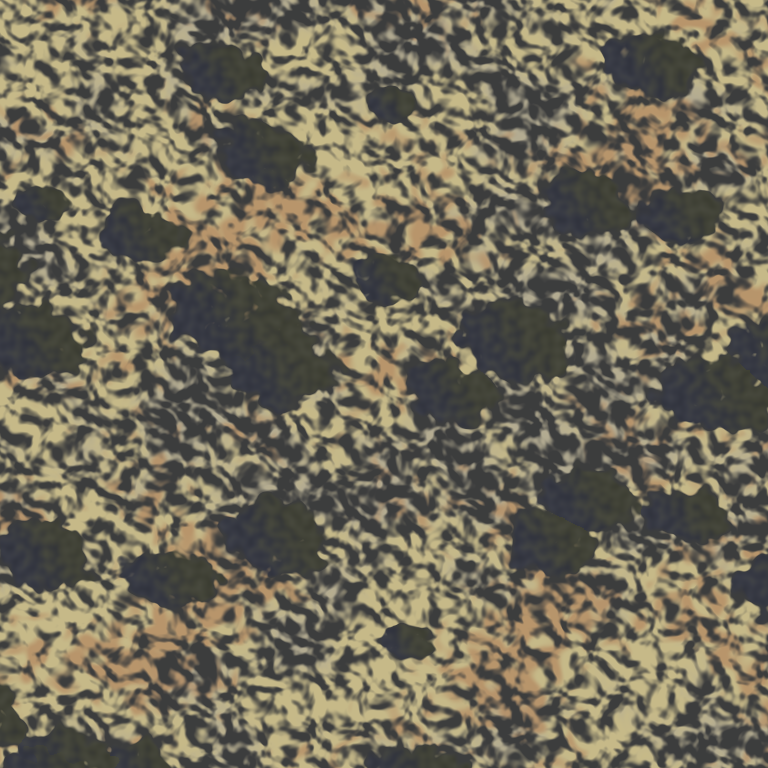
Reproduce this texture procedurally as a WebGL 1 fragment shader.

```glsl
precision highp float;
// Sunlit rocky hillside: streaked stone rubble dotted with dark shrubs.
uniform vec2 u_resolution;

// Palette
const vec3 SHADOW = vec3(0.235, 0.238, 0.240);
const vec3 SHRUB_BLUE = vec3(0.215, 0.225, 0.265);
const vec3 SHRUB_OLIVE = vec3(0.255, 0.260, 0.215);
const vec3 SAND = vec3(0.775, 0.725, 0.535);
const vec3 PALE_STONE = vec3(0.700, 0.670, 0.570);
const vec3 OCHRE = vec3(0.710, 0.560, 0.400);

// Rubble
const float SLOPE_ANGLE = -0.55;
const vec2 GRAIN_FREQ = vec2(46.0, 70.0);
const float FINE_FREQ = 118.0;
const float GRAIN_GAIN = 1.5;
const float FINE_GAIN = 0.55;
const float WARP = 0.012;
const float DARK_LEVEL = -0.42;
const float LIGHT_LEVEL = 0.46;

// Shrubs
const float SHRUB_CELLS = 6.0;
const float SHRUB_CHANCE = 0.66;
const float SHRUB_MIN = 0.18;
const float SHRUB_MAX = 0.52;
const float SHRUB_FLATNESS = 1.45;
const float SHRUB_DEPTH = 1.15;

vec2 hash2(vec2 p) {
  vec3 q = fract(p.xyx * vec3(0.1031, 0.1030, 0.0973));
  q += dot(q, q.yzx + 33.33);
  return fract((q.xx + q.yz) * q.zy);
}

vec2 gradientAt(vec2 cell) {
  float angle = 6.28318 * hash2(cell + 71.0).x;
  return vec2(cos(angle), sin(angle));
}

// Gradient noise, roughly -0.7 to 0.7
float noise(vec2 p) {
  vec2 i = floor(p);
  vec2 f = p - i;
  vec2 u = f * f * f * (f * (f * 6.0 - 15.0) + 10.0);
  vec2 e = vec2(1.0, 0.0);
  float a = dot(gradientAt(i), f);
  float b = dot(gradientAt(i + e.xy), f - e.xy);
  float c = dot(gradientAt(i + e.yx), f - e.yx);
  float d = dot(gradientAt(i + e.xx), f - e.xx);
  return mix(mix(a, b, u.x), mix(c, d, u.x), u.y);
}

mat2 rotation(float angle) {
  float c = cos(angle);
  float s = sin(angle);
  return mat2(c, -s, s, c);
}

// x: shrub coverage, y: light across the crown, from lower left to upper right
vec2 shrubs(vec2 uv) {
  float ragged = 0.34 * noise(uv * 22.0) + 0.36 * noise(uv * 55.0);
  vec2 p = uv * SHRUB_CELLS;
  vec2 cell = floor(p);
  vec2 result = vec2(0.0, 0.5);
  for (int y = -1; y <= 1; y++) {
    for (int x = -1; x <= 1; x++) {
      vec2 id = cell + vec2(float(x), float(y));
      vec2 traits = hash2(id + 19.0);
      float radius = mix(SHRUB_MIN, SHRUB_MAX, traits.y);
      vec2 local = rotation(-0.22) * (p - id - hash2(id + 5.0)) / radius;
      float dist = length(local * vec2(1.0, SHRUB_FLATNESS)) + ragged;
      float cover = (1.0 - smoothstep(0.80, 1.06, dist)) * step(traits.x, SHRUB_CHANCE);
      if (cover > result.x) result = vec2(cover, 0.5 + 0.45 * (local.x + local.y));
    }
  }
  return result;
}

void main() {
  vec2 uv = gl_FragCoord.xy / u_resolution.y;
  vec2 slope = rotation(SLOPE_ANGLE) * uv;

  // Broad scrub patches and mid-sized outcrops
  float broad = noise(uv * 3.5 + 8.0);
  float outcrop = noise(slope * vec2(10.0, 16.0) + 31.0);
  float terrain = 0.40 * broad + 0.50 * outcrop;

  // Warped rubble, stretched down the slope
  vec2 bend = vec2(noise(uv * 24.0 + 3.0), noise(uv * 24.0 + 57.0));
  vec2 stones = slope + WARP * bend;
  float grain = GRAIN_GAIN * noise(stones * GRAIN_FREQ);
  float fine = FINE_GAIN * noise(stones * FINE_FREQ + 13.0);
  float rubble = grain + fine + terrain;

  vec2 shrub = shrubs(uv);
  float light = smoothstep(DARK_LEVEL, LIGHT_LEVEL, rubble - SHRUB_DEPTH * shrub.x);

  // Stone colour: pale flecks in scrub, sand on outcrops, ochre soil
  vec3 stone = mix(PALE_STONE, SAND, smoothstep(-0.28, 0.10, terrain + 0.2 * fine));
  float soil = noise(slope * vec2(5.0, 9.0) + 90.0) + 0.7 * noise(stones * 42.0 + 44.0);
  stone = mix(stone, OCHRE, 0.85 * smoothstep(0.02, 0.42, soil));

  // Shade colour: neutral gaps, blue to olive foliage
  float foliage = noise(uv * 75.0 + 27.0);
  vec3 crown = mix(SHRUB_BLUE, SHRUB_OLIVE, smoothstep(0.1, 0.8, shrub.y + 0.4 * foliage));
  vec3 shade = mix(SHADOW, crown + 0.045 * foliage, shrub.x);

  gl_FragColor = vec4(mix(shade, stone, light), 1.0);
}
```
